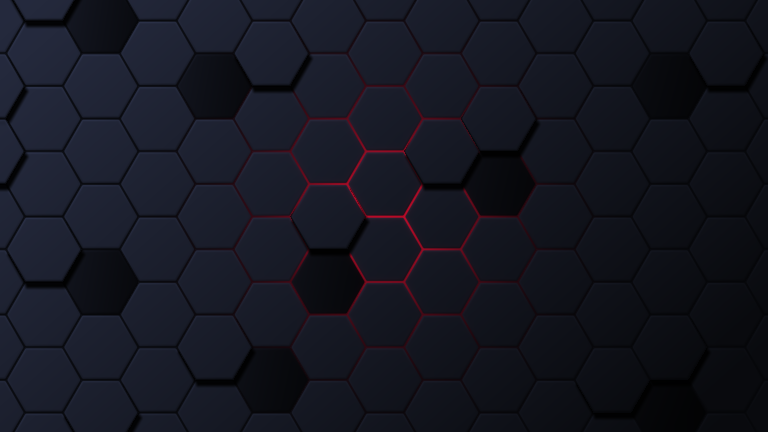
Give the GLSL for this background, as a Shadertoy shader.

```glsl
// Dark hexagonal tiles, some raised or sunk, with red light leaking through the central seams.
#define PITCH 0.1512                 // tile height, in canvas heights
#define COLUMN_STRETCH 1.005
#define ORIGIN vec2(0.0023, 0.0741)  // centre of tile (0, 0)
#define SEAM 0.012                   // half width of a seam, in tiles
#define BEVEL 0.045
#define SHADOW_DROP vec2(0.035, -0.085)
#define GLOW_CENTRE vec2(0.0, 0.015)
#define GLOW_RADIUS 0.25
#define FACE_DARK vec3(0.034, 0.039, 0.054)
#define FACE_LIGHT vec3(0.142, 0.162, 0.238)
#define GLOW_COLOUR vec3(0.95, 0.01, 0.14)

const float COLUMN = 0.8660254;
const vec3 SEAM_COLOUR = vec3(0.020, 0.023, 0.034);

// Tile layout as (column, row)
const vec2 RAISED[13] = vec2[](
    vec2(-7, 1), vec2(-7, 0), vec2(-6, 3), vec2(-6, -1), vec2(-5, -4),
    vec2(-3, -3), vec2(-2, 2), vec2(-1, -1), vec2(1, 0), vec2(2, 1),
    vec2(4, -3), vec2(5, -3), vec2(6, 2));
const vec2 SUNK[8] = vec2[](
    vec2(-5, 2), vec2(-5, -2), vec2(-3, 1), vec2(-2, -3),
    vec2(-1, -2), vec2(2, 0), vec2(5, 1), vec2(5, -4));

vec2 tileCentre(vec2 cell) {
    return vec2(cell.x * COLUMN, cell.y + 0.5 * mod(cell.x, 2.0));
}

// Signed distance to a flat-topped hexagon
float hexagon(vec2 p, float apothem) {
    const vec3 k = vec3(-0.8660254, 0.5, 0.5773503);
    p = abs(p);
    p -= 2.0 * min(dot(k.xy, p), 0.0) * k.xy;
    p -= vec2(clamp(p.x, -k.z * apothem, k.z * apothem), apothem);
    return length(p) * sign(p.y);
}

// The closer of the two candidate columns owns the point
vec2 nearestCell(vec2 q) {
    vec2 best = vec2(0.0);
    float bestDistance = 1e3;
    for (int i = 0; i < 2; i++) {
        float column = floor(q.x / COLUMN) + float(i);
        vec2 cell = vec2(column, floor(q.y - 0.5 * mod(column, 2.0) + 0.5));
        float d = length(q - tileCentre(cell));
        if (d < bestDistance) { bestDistance = d; best = cell; }
    }
    return best;
}

float sameCell(vec2 a, vec2 b) {
    return 1.0 - step(0.5, length(a - b));
}

void mainImage(out vec4 fragColor, in vec2 fragCoord) {
    vec2 p = (fragCoord - 0.5 * iResolution.xy) / iResolution.y;
    vec2 q = (p - ORIGIN) / PITCH / vec2(COLUMN_STRETCH, 1.0);
    float pixel = 1.0 / (iResolution.y * PITCH);
    vec2 cell = nearestCell(q);
    vec2 local = q - tileCentre(cell);

    // Height of this tile and the shadows its raised neighbours cast
    float raised = 0.0, sunk = 0.0, shadow = 0.0;
    for (int i = 0; i < RAISED.length(); i++) {
        float own = sameCell(cell, RAISED[i]);
        float d = hexagon(q - tileCentre(RAISED[i]) - SHADOW_DROP, 0.48);
        raised = max(raised, own);
        shadow = max(shadow, (1.0 - own) * (1.0 - smoothstep(-0.01, 0.07, d)));
    }
    for (int i = 0; i < SUNK.length(); i++) sunk = max(sunk, sameCell(cell, SUNK[i]));
    shadow *= 1.0 - 0.9 * raised;

    // Face: light from the upper left, with a slope across each tile
    float light = 0.48 - 0.44 * p.x + 0.34 * p.y;
    light += 0.10 * dot(local, vec2(-0.5, 0.8));
    vec3 colour = mix(FACE_DARK, FACE_LIGHT, clamp(light, 0.0, 1.0));
    colour *= 1.0 - sunk * (0.58 + 0.25 * local.x);

    // Bevel: bright upper rim, dark lower rim
    float edge = hexagon(local, 0.45) - 0.05;
    float rim = smoothstep(-SEAM - BEVEL, -SEAM, edge);
    float facing = dot(normalize(local + 1e-4), vec2(-0.35, 0.94));
    colour *= 1.0 + rim * facing * (facing > 0.0 ? 0.34 : 0.30);

    // Seams, with rounded tile corners
    float seam = smoothstep(-SEAM - pixel, -SEAM + 0.5 * pixel, edge);
    colour = mix(colour, SEAM_COLOUR, 0.8 * seam);
    colour *= 1.0 - 0.92 * shadow;

    // Red light, hidden by shadows and by the lower side of raised tiles
    vec2 fromGlow = (p - GLOW_CENTRE) / GLOW_RADIUS;
    float glow = exp(-dot(fromGlow, fromGlow));
    glow *= (1.0 - shadow) * mix(1.0, smoothstep(-0.1, 0.25, local.y), raised);
    float halo = exp(min(edge, 0.0) / 0.035);
    colour += GLOW_COLOUR * glow * (0.64 * seam + 0.11 * halo);

    fragColor = vec4(colour, 1.0);
}
```
